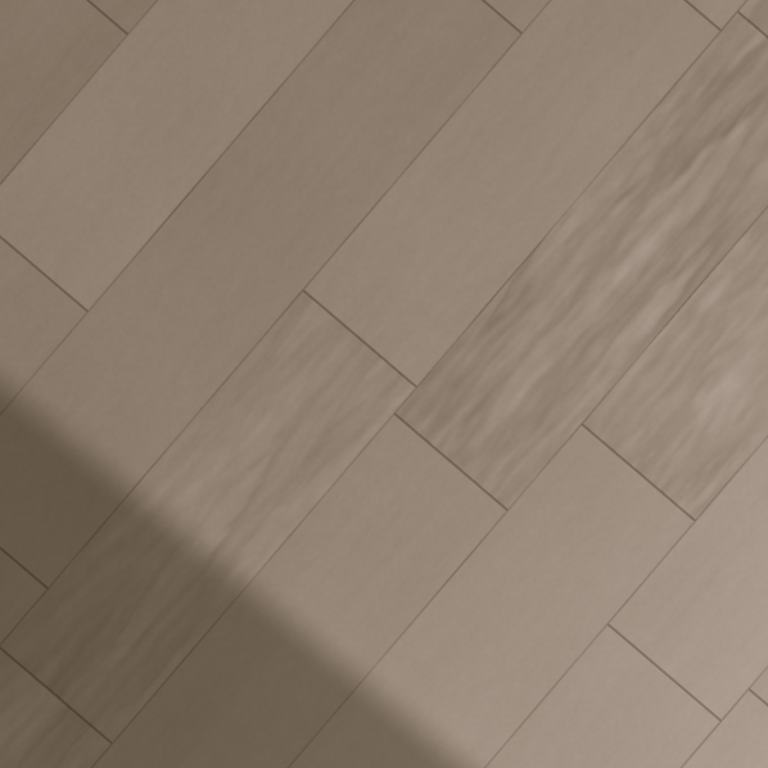
Write a WebGL 2 fragment shader that draws this texture.

```glsl
#version 300 es
precision highp float;
// Diagonal wood-look floor planks with staggered end joints, in warm taupe.
// Rows are cut in a rotated frame; stretched gradient noise draws the grain,
// and a soft-edged shadow falls over the lower left corner.
uniform vec2 u_resolution;
out vec4 fragColor;

const vec3 TAUPE_DARK  = vec3(0.53, 0.47, 0.41);
const vec3 TAUPE_LIGHT = vec3(0.67, 0.61, 0.56);
const vec3 SHADOW_TINT = vec3(0.73, 0.71, 0.67);
const vec3 JOINT_TINT  = vec3(0.72, 0.69, 0.66);
const vec2 ALONG  = vec2(0.649, 0.760);   // plank direction
const vec2 ACROSS = vec2(0.760, -0.649);  // row direction
const float ROW_WIDTH  = 0.1945;
const float ROW_OFFSET = 0.104;
const float SEAM_HALF  = 0.0012;
const float JOINT_HALF = 0.0014;
const vec2 SHADOW_NORMAL = vec2(0.637, 0.771);
const float SHADOW_EDGE = 0.387;
const float SHADOW_SOFT = 0.032;
const int FIRST_ROW = -3;
const int ROWS = 8;

// Per row: joint position, plank length, tone above and below the joint.
const vec4 PLANKS[ROWS] = vec4[ROWS](
  vec4(0.834, 0.69, -0.10, -0.08), vec4(0.526, 0.69, 0.17, 0.00),
  vec4(0.218, 0.95, -0.03, -0.04), vec4(0.729, 0.61, 0.08, -0.02),
  vec4(0.684, 0.688, -0.06, -0.02), vec4(0.832, 0.69, 0.02, 0.04),
  vec4(0.656, 0.69, 0.06, 0.02), vec4(0.711, 0.69, 0.00, 0.02));

// Per row: strength of the veining above and below the joint.
const vec2 VEINING[ROWS] = vec2[ROWS](
  vec2(0.12, 0.12), vec2(0.10, 0.12), vec2(0.10, 0.12), vec2(0.13, 0.60),
  vec2(1.00, 0.10), vec2(1.00, 0.10), vec2(0.14, 0.10), vec2(0.10, 0.10));

vec2 hashGradient(vec2 cell) {
  vec3 h = fract(vec3(cell.xyx) * vec3(0.1031, 0.1030, 0.0973));
  h += dot(h, h.yzx + 33.33);
  return fract((h.xx + h.yz) * h.zy) * 2.0 - 1.0;
}

float gradientNoise(vec2 p) {
  vec2 i = floor(p), f = fract(p);
  vec2 w = f * f * f * (f * (f * 6.0 - 15.0) + 10.0);
  vec2 e = vec2(1.0, 0.0);
  float low  = mix(dot(hashGradient(i), f), dot(hashGradient(i + e), f - e), w.x);
  float high = mix(dot(hashGradient(i + e.yx), f - e.yx),
                   dot(hashGradient(i + 1.0), f - 1.0), w.x);
  return mix(low, high, w.y);
}

// Long strands of grain, broken into darker flecks.
float woodVeins(vec2 q, float seed) {
  q.y += 0.007 * gradientNoise(q * vec2(8.0, 13.0) + seed);
  float broad  = gradientNoise(q * vec2(3.0, 27.0) + seed);
  float fine   = gradientNoise(q * vec2(8.0, 70.0) + seed * 1.7);
  float flecks = gradientNoise(q * vec2(27.0, 105.0) + seed * 2.3);
  float patches = smoothstep(-0.25, 0.3, gradientNoise(q * vec2(5.0, 11.0) + seed * 3.1));
  float strand = 1.0 - smoothstep(0.0, 0.13, abs(broad + 0.12 * flecks));
  return 0.55 * broad + 0.40 * fine + 0.28 * flecks - 0.34 * strand * patches;
}

// Coverage of a line at distance d, smoothed over one pixel.
float lineMask(float d, float halfWidth, float pixel) {
  return 1.0 - smoothstep(halfWidth - pixel * 0.5, halfWidth + pixel, d);
}

void main() {
  vec2 p = gl_FragCoord.xy / u_resolution;
  float pixel = 1.0 / min(u_resolution.x, u_resolution.y);
  vec2 q = vec2(dot(p, ALONG), dot(p, ACROSS));

  // Rows and planks
  float rowCoord = (q.y + ROW_OFFSET) / ROW_WIDTH;
  float row = floor(rowCoord);
  int index = clamp(int(row) - FIRST_ROW, 0, ROWS - 1);
  vec4 plank = PLANKS[index];
  float plankCoord = (q.x - plank.x) / plank.y;
  float segment = floor(plankCoord);
  bool upper = segment >= 0.0;
  float seed = row * 17.3 + segment * 41.9 + 230.0;

  // Light rising toward the lower right, then tone and grain
  float slope = clamp((q.y + 0.549) / 1.25, 0.0, 1.1);
  float tone = 0.95 * pow(slope, 1.5) + (upper ? plank.z : plank.w);
  float veining = upper ? VEINING[index].x : VEINING[index].y;
  tone += veining * woodVeins(q, seed);
  tone += 0.13 * gradientNoise(q * vec2(5.0, 9.0) + seed);
  tone += 0.07 * gradientNoise(q * vec2(45.0, 80.0));
  tone += 0.09 * gradientNoise(p * 170.0);
  vec3 color = mix(TAUPE_DARK, TAUPE_LIGHT, tone);

  // Faint long seams and firmer end joints
  float seamDistance = abs(rowCoord - round(rowCoord)) * ROW_WIDTH;
  float jointDistance = abs(plankCoord - round(plankCoord)) * plank.y;
  float wear = 0.40 + 0.35 * gradientNoise(vec2(q.x * 9.0, round(rowCoord) * 5.37));
  float seam = wear * lineMask(seamDistance, SEAM_HALF, pixel);
  float joint = 0.75 * lineMask(jointDistance, JOINT_HALF, pixel);
  color *= mix(vec3(1.0), JOINT_TINT, max(seam, joint));

  // Soft shadow
  float lit = smoothstep(-SHADOW_SOFT, SHADOW_SOFT, dot(p, SHADOW_NORMAL) - SHADOW_EDGE);
  color *= mix(SHADOW_TINT, vec3(1.0), lit);
  fragColor = vec4(color, 1.0);
}
```
